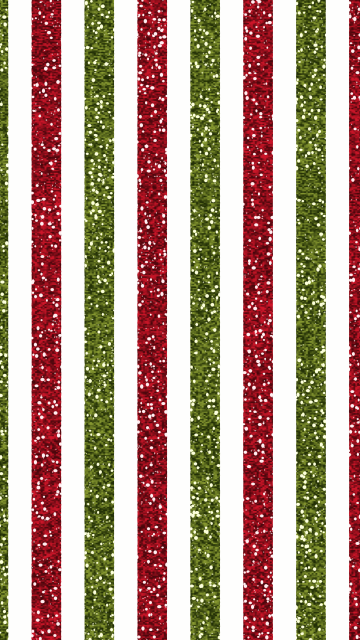
Write a Shadertoy shader that draws this pattern.

```glsl
// Vertical glitter ribbons, alternating red and olive green on a pale ground.
// Each ribbon has dark-to-bright value-noise grain, and scattered bright
// flakes come from jittered grid cells whose density drifts along the ribbon.

const float PITCH = 0.147;          // ribbon spacing, in canvas widths
const float FIRST_CENTRE = 0.1289;  // centre of the first whole red ribbon
const float HALF_WIDTH = 0.0411;

const vec3 GROUND = vec3(0.997, 0.997, 0.992);
const vec3 RED_DARK = vec3(0.29, 0.025, 0.045);
const vec3 RED_LIGHT = vec3(0.81, 0.085, 0.16);
const vec3 RED_FLAKE = vec3(1.0, 0.93, 0.94);
const vec3 GREEN_DARK = vec3(0.13, 0.18, 0.02);
const vec3 GREEN_LIGHT = vec3(0.53, 0.60, 0.19);
const vec3 GREEN_FLAKE = vec3(0.99, 1.0, 0.86);

float hash(vec2 p) {
    return fract(sin(dot(p, vec2(127.1, 311.7))) * 43758.5453);
}

float valueNoise(vec2 p) {
    vec2 cell = floor(p), f = fract(p);
    f = f * f * (3.0 - 2.0 * f);
    float low = mix(hash(cell), hash(cell + vec2(1, 0)), f.x);
    float high = mix(hash(cell + vec2(0, 1)), hash(cell + vec2(1, 1)), f.x);
    return mix(low, high, f.y);
}

// Crushed-foil grain: fine chips, wider than tall, over soft clumps
float grain(vec2 p) {
    float chips = valueNoise(p * vec2(190.0, 250.0));
    float clumps = valueNoise(p * vec2(95.0, 130.0) + 37.0);
    float drift = valueNoise(p * vec2(9.0, 14.0) + 71.0);
    return smoothstep(0.12, 0.90, 0.62 * chips + 0.28 * clumps + 0.10 * drift);
}

// Coverage of round flakes; size and radii are in canvas widths
float flakes(vec2 p, float size, vec2 radii, float chance, float seed, float blur) {
    vec2 home = floor(p / size);
    float cover = 0.0;
    for (int j = -1; j <= 1; j++) {
        for (int i = -1; i <= 1; i++) {
            vec2 cell = home + vec2(i, j);
            vec2 key = cell + seed;
            vec2 jitter = vec2(hash(key + 3.7), hash(key + 19.3));
            vec2 d = p - (cell + jitter) * size;
            float stretch = mix(0.85, 1.2, hash(key + 41.1));
            float radius = mix(radii.x, radii.y, hash(key + 57.9));
            float dist = length(d * vec2(stretch, 1.0 / stretch)) - radius;
            float density = chance * (0.4 + 1.2 * valueNoise(cell * size * 11.0 + seed));
            float present = step(hash(key + 83.3), density);
            cover = max(cover, present * (1.0 - smoothstep(-blur, blur, dist)));
        }
    }
    return cover;
}

vec3 glitter(vec2 p, vec3 dark, vec3 light, vec3 flake, float chance, float blur) {
    vec3 colour = mix(dark, light, grain(p));
    float specks = flakes(p, 0.0085, vec2(0.0012, 0.0022), 0.5 * chance, 13.0, blur);
    float sparkles = flakes(p, 0.0140, vec2(0.0025, 0.0053), chance, 47.0, blur);
    colour = mix(colour, flake, 0.65 * specks);
    return mix(colour, flake, sparkles);
}

void mainImage(out vec4 fragColor, in vec2 fragCoord) {
    vec2 p = fragCoord / iResolution.x;
    float pixel = 1.0 / iResolution.x;

    // Ribbon number and distance from its centre line
    float along = (p.x - FIRST_CENTRE) / PITCH;
    float ribbon = floor(along + 0.5);
    float offset = (along - ribbon) * PITCH;
    bool isGreen = mod(ribbon, 2.0) > 0.5;

    // Glitter colours
    vec3 dark = isGreen ? GREEN_DARK : RED_DARK;
    vec3 light = isGreen ? GREEN_LIGHT : RED_LIGHT;
    vec3 flake = isGreen ? GREEN_FLAKE : RED_FLAKE;
    float chance = isGreen ? 0.34 : 0.29;
    vec3 foil = glitter(p, dark, light, flake, chance, 0.7 * pixel);

    // Nearly straight cut edge with slight fraying
    float fray = 0.0008 * (valueNoise(vec2(ribbon * 7.0 + sign(offset), p.y * 210.0)) - 0.5);
    float edge = abs(offset) - HALF_WIDTH + fray;
    float mask = 1.0 - smoothstep(-0.6 * pixel, 0.6 * pixel, edge);

    fragColor = vec4(mix(GROUND, foil, mask), 1.0);
}
```
